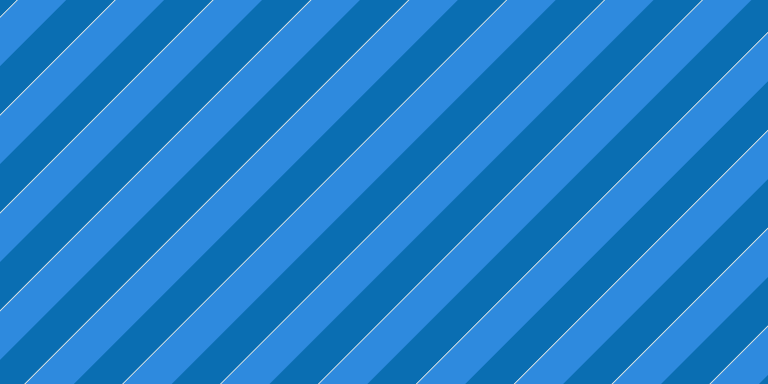
Reproduce this pattern procedurally as a Shadertoy shader.

```glsl
// Share of a pixel-wide footprint that lies inside a band
float bandCoverage(float distanceFromCentre, float width, float footprint) {
    float low = max(distanceFromCentre - 0.5 * footprint, -0.5 * width);
    float high = min(distanceFromCentre + 0.5 * footprint, 0.5 * width);
    return clamp((high - low) / footprint, 0.0, 1.0);
}

void mainImage(out vec4 fragColor, in vec2 fragCoord) {
    vec2 p = fragCoord / iResolution.y;
    float footprint = 1.414 / iResolution.y;
    float period = 0.2549;

    // Position along the diagonal, measured from the top left corner
    float diagonal = p.x + 1.0 - p.y - 0.045;

    // Equal light and dark stripes
    float fromStripe = (fract(diagonal / period + 0.25) - 0.5) * period;
    float light = bandCoverage(fromStripe, 0.5 * period, footprint);
    vec3 color = mix(vec3(0.04, 0.43, 0.70), vec3(0.18, 0.54, 0.87), light);

    // Cream hairline on the leading edge of each light stripe
    float fromLine = (fract(diagonal / period + 0.5) - 0.5) * period;
    float line = bandCoverage(fromLine, 0.0029, footprint);
    color = mix(color, vec3(1.0, 0.97, 0.91), line);

    fragColor = vec4(color, 1.0);
}
```
